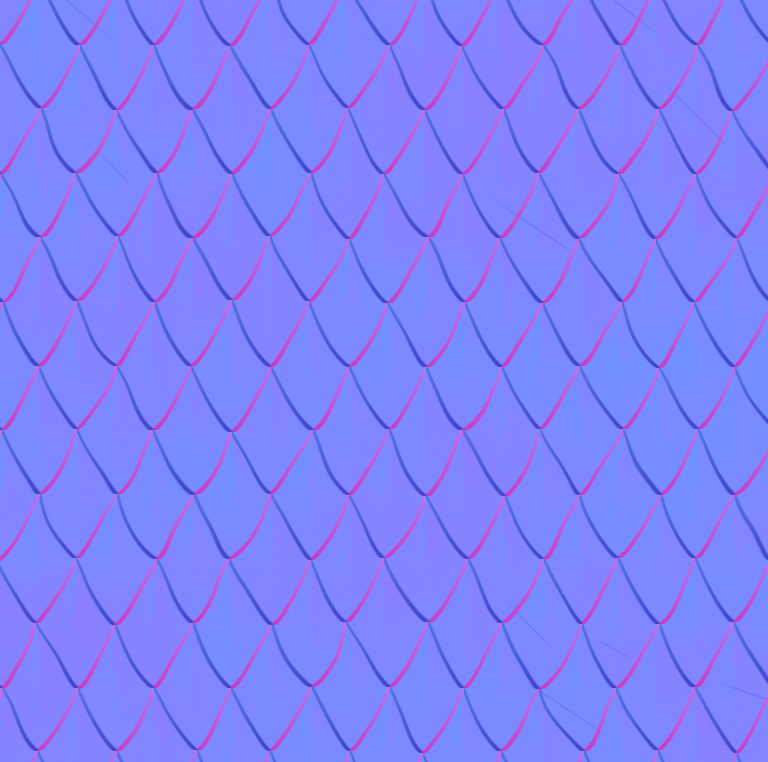
Reproduce this texture map procedurally as a Shadertoy shader.

```glsl
// Normal map of overlapping pointed scales, hung in half-offset rows.
// Each row band is cut by a power curve that gives the scale edges; soft noise,
// a centre crease, tilt per scale and faint scratches vary the surface.

#define COLUMNS 9.92      // scales across the canvas
#define ROWS 11.854       // rows up the canvas
#define ROW_START 0.155   // height of the lowest tips, in rows
#define EDGE_POWER 0.72   // below 1 bulges the edges outward
#define LINE_WIDTH 0.0031 // half width of an edge, in canvas heights
#define JITTER vec2(0.12, 0.06)
#define CREASE 0.36
#define TILT 0.28
#define BLOTCH 1.0
#define SCRATCHES 9

const vec3 FACE_LEFT  = vec3(0.450, 0.562, 1.0);
const vec3 FACE_RIGHT = vec3(0.545, 0.500, 1.0);
const vec3 DARK_TIP   = vec3(0.25, 0.26, 0.79);
const vec3 DARK_TOP   = vec3(0.28, 0.43, 0.87);
const vec3 PINK_TIP   = vec3(0.80, 0.22, 0.76);
const vec3 PINK_TOP   = vec3(0.82, 0.41, 0.89);

float hash(vec2 p) {
    vec3 q = fract(vec3(p.xyx) * 0.1031);
    q += dot(q, q.yzx + 33.33);
    return fract((q.x + q.y) * q.z);
}

float noise(vec2 p) {
    vec2 i = floor(p), f = fract(p);
    f = f * f * (3.0 - 2.0 * f);
    return mix(mix(hash(i), hash(i + vec2(1, 0)), f.x),
               mix(hash(i + vec2(0, 1)), hash(i + vec2(1, 1)), f.x), f.y);
}

// Position across a row, with the tips at whole numbers
float alongRow(float x, float row) {
    return x - 0.5 * mod(row + 1.0, 2.0);
}

// Coverage of a few thin, mostly diagonal scratches
float scratches(vec2 p, float aspect, float pixel) {
    float cover = 0.0;
    for (int i = 0; i < SCRATCHES; i++) {
        float seed = float(i) * 7.0 + 3.0;
        vec2 centre = vec2(hash(vec2(seed, 1.0)) * aspect, hash(vec2(seed, 2.0)));
        float angle = -0.55 + 0.6 * (hash(vec2(seed, 3.0)) - 0.5);
        vec2 dir = vec2(cos(angle), sin(angle));
        float halfLength = mix(0.03, 0.09, hash(vec2(seed, 4.0)));
        vec2 r = p - centre;
        float along = dot(r, dir);
        float d = length(r - dir * clamp(along, -halfLength, halfLength));
        float fade = 1.0 - smoothstep(0.3, 1.0, abs(along) / halfLength);
        cover = max(cover, fade * (1.0 - smoothstep(0.0, 0.0008 + pixel, d)));
    }
    return cover;
}

void mainImage(out vec4 fragColor, in vec2 fragCoord) {
    float aspect = iResolution.x / iResolution.y;
    float pixel = 1.0 / iResolution.y;
    vec2 p = fragCoord / iResolution.y;

    // Lattice coordinates, gently warped so that the tips wander
    vec2 q = vec2(p.x / aspect * COLUMNS, p.y * ROWS - ROW_START);
    vec2 wander = vec2(noise(q * 1.4 + 20.0), noise(q * 1.4 + 57.0));
    q += JITTER * (wander - 0.5);

    // Signed distance to the edge of the scale whose tip is in this row band
    float row = floor(q.y);
    float v = q.y - row;
    float x = alongRow(q.x, row);
    float u = x - floor(x + 0.5);
    float rise = max(v, 0.03);
    float slope = 0.5 * EDGE_POWER * pow(rise, EDGE_POWER - 1.0)
                * aspect * ROWS / COLUMNS;
    float d = (abs(u) - 0.5 * pow(v, EDGE_POWER)) * aspect / COLUMNS
            / sqrt(1.0 + slope * slope);

    // The visible scale: this row inside the edge, the row below outside it
    float scaleRow = d < 0.0 ? row : row - 1.0;
    float sx = alongRow(q.x, scaleRow);
    vec2 id = vec2(floor(sx + 0.5), scaleRow);
    vec2 local = vec2(sx - id.x, q.y - scaleRow);

    // Surface lean: blotches, tilt per scale and the centre crease
    vec2 drift = vec2(p.x + 0.5 * p.y, p.y - 0.3 * p.x);
    float blotch = 0.65 * noise(drift * vec2(5.0, 7.0) + 11.0)
                 + 0.35 * noise(drift * vec2(11.0, 15.0) + 41.0);
    float crease = clamp(local.x / 0.035, -1.0, 1.0) * exp(-abs(local.x) * 6.0)
                 * smoothstep(0.2, 1.5, local.y);
    float lean = 0.5 + BLOTCH * (blotch - 0.5)
               + TILT * (hash(id + 30.0) - 0.5) + CREASE * crease;
    lean += 0.06 * (noise(vec2(q.x * 14.0, q.y * 1.5)) - 0.5);
    vec3 color = mix(FACE_LEFT, FACE_RIGHT, clamp(lean, -0.1, 1.1));

    // Wear
    color -= vec3(0.05, 0.06, 0.05) * scratches(p, aspect, pixel);

    // Edges: dark on the left of a scale, pink on the right, heavier at the tip
    float side = smoothstep(-0.02, 0.02, u);
    vec3 edgeColor = mix(mix(DARK_TIP, DARK_TOP, v), mix(PINK_TIP, PINK_TOP, v), side);
    float width = LINE_WIDTH * mix(1.2, 0.75, v);
    float edge = 1.0 - smoothstep(0.25 * width, width + 0.5 * pixel, abs(d));
    color = mix(color, edgeColor, edge * mix(1.0, 0.8, v));

    fragColor = vec4(color, 1.0);
}
```
